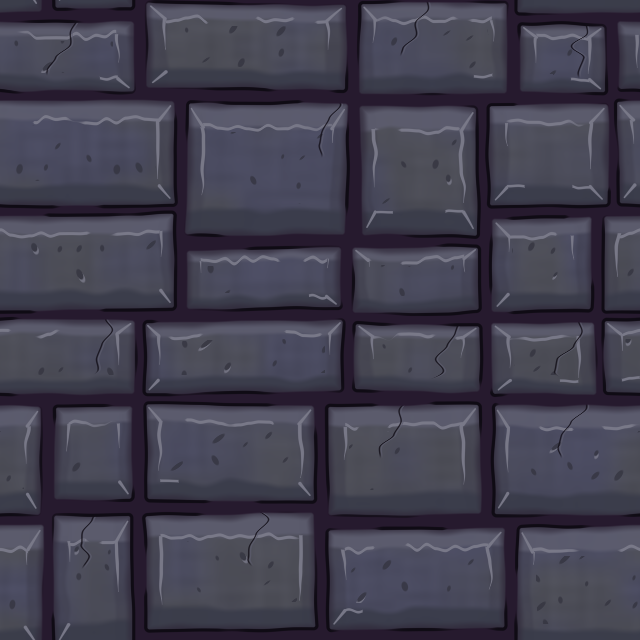
Give the GLSL for this texture, as a Shadertoy shader.

```glsl
// Hand-painted wall of irregular slate blocks set in dark purple mortar, tiling on all sides.

const vec2 GRID = vec2(4.0, 6.0); // even counts, so the block layout wraps
const vec3 MORTAR = vec3(0.15, 0.10, 0.18);
const vec3 INK = vec3(0.06, 0.045, 0.08);
const vec3 SLATE = vec3(0.30, 0.30, 0.36);
const vec3 SHADE = vec3(0.23, 0.225, 0.285);
const vec3 LIGHT = vec3(0.365, 0.365, 0.435);
const vec3 GLINT = vec3(0.48, 0.48, 0.54);

float hash(vec2 p) {
    vec3 q = fract(p.xyx * 0.1031);
    q += dot(q, q.yzx + 33.33);
    return fract((q.x + q.y) * q.z);
}

float noise(vec2 p) {
    vec2 i = floor(p), f = fract(p);
    f = f * f * (3.0 - 2.0 * f);
    return mix(mix(hash(i), hash(i + vec2(1, 0)), f.x),
               mix(hash(i + vec2(0, 1)), hash(i + 1.0), f.x), f.y);
}

// Soft-edged coverage of a signed distance
float fill(float d) { return 1.0 - smoothstep(-0.0011, 0.0011, d); }

float segment(vec2 p, vec2 a, vec2 b) {
    vec2 ab = b - a;
    float t = clamp(dot(p - a, ab) / dot(ab, ab), 0.0, 1.0);
    return length(p - a - ab * t) - mix(0.0026, 0.0012, t);
}

float jitter(vec2 v) { return (hash(mod(v, GRID) + 41.0) - 0.5) * 0.64; }

// Left, bottom, right, top: joints alternate between horizontal and vertical
vec4 blockRect(vec2 f) {
    float a = jitter(f), b = jitter(f + vec2(1, 0));
    float c = jitter(f + vec2(0, 1)), d = jitter(f + 1.0);
    vec4 shift = mod(f.x + f.y, 2.0) < 0.5 ? vec4(c, a, b, d) : vec4(a, b, d, c);
    return (vec4(f, f + 1.0) + shift) / GRID.xyxy;
}

// Bright worn edges along the inner face of a block
float glints(vec2 p, vec2 size, vec2 face, vec2 seed) {
    float side = p.x < 0.0 ? 0.0 : 1.0;
    vec2 m = vec2(abs(p.x), p.y);
    float wobbleX = (noise(vec2(p.x * 65.0, 3.0) + seed) - 0.5) * 0.011;
    float wobbleY = (noise(vec2(7.0 + side * 9.0, p.y * 40.0) + seed) - 0.5) * 0.006;
    float broken = smoothstep(0.36, 0.5, noise(vec2(p.x * 22.0, 15.0) + seed));

    float top = max(abs(p.y - face.y - wobbleX) - 0.0024 * broken, m.x - face.x);
    float reach = face.y * (1.6 * hash(seed + side + 5.0) - 0.7);
    float flank = abs(m.x - face.x - wobbleY) - 0.0027 * smoothstep(-0.01, 0.05, p.y + reach);
    flank = max(flank, max(p.y - face.y, -reach - p.y));
    float foot = max(abs(p.y + face.y - wobbleX * 0.6) - 0.002, abs(m.x - face.x + 0.014) - 0.014);

    float line = fill(top) * broken;
    line = max(line, fill(flank));
    line = max(line, fill(foot) * step(0.68, hash(seed + side + 12.0)));
    float tick = fill(segment(m, face, mix(face, size, 0.75)));
    line = max(line, tick * step(0.35, hash(seed + side + 21.0)));
    vec2 low = vec2(1, -1);
    tick = fill(segment(m, face * low, mix(face, size, 0.65) * low));
    return max(line, tick * step(0.6, hash(seed + side + 27.0)));
}

// Pits: x is the dark hollow, y its lit lower rim
vec2 pits(vec2 p, vec2 seed) {
    vec2 cell = floor(p * 27.0), q = fract(p * 27.0) - 0.5;
    vec2 id = cell + seed;
    q -= (vec2(hash(id + 3.0), hash(id + 8.0)) - 0.5) * 0.55;
    q.x -= q.y * (hash(id + 14.0) * 1.6 - 0.4);
    float r = 0.06 + 0.08 * hash(id + 19.0);
    float hollow = fill((length(q * vec2(1.0, 0.65)) - r) / 27.0);
    float rim = fill((length((q + vec2(-0.04, 0.12)) * vec2(1.0, 0.65)) - r) / 27.0);
    float pick = hash(id + 31.0);
    return vec2(hollow * step(0.58, pick), rim * (1.0 - hollow) * step(0.94, pick));
}

vec3 blockColor(vec2 p, vec2 size, float d, vec2 seed) {
    vec2 bevel = min(vec2(0.026, 0.042) * (0.75 + 0.4 * hash(seed + 2.0)), size * 0.38);
    vec2 face = size - bevel;

    // Slate with blue and olive patches and broad brush strokes
    float patchy = noise(p * 13.0 + seed) * 0.7 + hash(seed + 44.0) * 0.3;
    vec3 color = mix(vec3(0.305, 0.31, 0.335), vec3(0.285, 0.29, 0.385), smoothstep(0.25, 0.8, patchy));
    color = mix(color, SLATE, 0.35);
    float strokes = noise(p * vec2(16.0, 75.0) + seed) + noise(p * vec2(70.0, 12.0) + seed + 60.0);
    color *= 1.0 + 0.06 * (strokes - 1.0) + 0.04 * p.y / size.y;

    // Side, bottom and top bevels
    float wave = (noise(p * 24.0 + seed + 9.0) - 0.5) * 0.012;
    float flank = smoothstep(-0.004, 0.004, abs(p.x) - face.x + wave);
    color = mix(color, SHADE, flank * 0.4);
    color = mix(color, SHADE * vec3(0.96, 1.02, 1.0), 0.85 * smoothstep(-0.006, 0.006, -p.y - face.y + wave));
    color = mix(color, LIGHT, 0.85 * smoothstep(-0.004, 0.004, p.y - face.y + wave * 0.6));
    color = mix(color, vec3(0.19, 0.165, 0.23), 0.75 * smoothstep(-0.013, 0.001, d + wave * 0.5));

    // Pits, a crack on some blocks, then worn edges
    vec2 pit = pits(p, seed) * step(abs(p.x), face.x - 0.006) * step(abs(p.y), face.y - 0.008);
    color = mix(color, vec3(0.20, 0.20, 0.245), pit.x * 0.75);
    color = mix(color, GLINT, pit.y * 0.8);
    float bend = (noise(vec2(2.0, p.y * 50.0) + seed) - 0.5) * 0.035 + p.y * 0.3;
    float crack = p.x - bend - size.x * (hash(seed + 17.0) - 0.5) * 1.2;
    float cracked = step(0.66, hash(seed + 23.0)) * smoothstep(0.0, 0.01, p.y - size.y + 0.085);
    color = mix(color, GLINT, glints(p, size, face, seed) * 0.95);
    color = mix(color, LIGHT, fill(abs(crack - 0.003) - 0.001) * cracked * 0.7);
    return mix(color, INK, fill(abs(crack) - 0.0011) * cracked * 0.8);
}

void mainImage(out vec4 fragColor, in vec2 fragCoord) {
    vec2 uv = fragCoord / iResolution.xy;
    vec3 color = MORTAR;
    for (int k = 0; k < 9; k++) {
        vec2 f = floor(uv * GRID) + vec2(k % 3, k / 3) - 1.0;
        vec2 seed = floor(vec2(hash(mod(f, GRID) + 70.0), hash(mod(f, GRID) + 90.0)) * 400.0);
        vec4 rect = blockRect(f);
        vec2 size = (rect.zw - rect.xy) * 0.5 - 0.007 - 0.005 * hash(seed + 1.0);

        // Slightly crooked rounded box
        vec2 p = uv - (rect.xy + rect.zw) * 0.5;
        p += p.yx * (vec2(hash(seed + 6.0), hash(seed + 11.0)) - 0.5) * 0.04;
        p += (vec2(noise(p * 20.0 + seed), noise(p * 20.0 + seed + 30.0)) - 0.5) * 0.004;
        vec2 q = abs(p) - size + 0.005;
        float d = length(max(q, 0.0)) + min(max(q.x, q.y), 0.0) - 0.005;
        if (d > 0.012) continue;

        color = mix(color, blockColor(p, size, d, seed), 1.0 - smoothstep(-0.002, 0.0015, d));
        float inked = smoothstep(0.42, 0.6, noise(p * 11.0 + seed + 50.0));
        color = mix(color, INK, fill(abs(d - 0.001) - 0.0025 * inked) * inked);
    }
    fragColor = vec4(color, 1.0);
}
```
